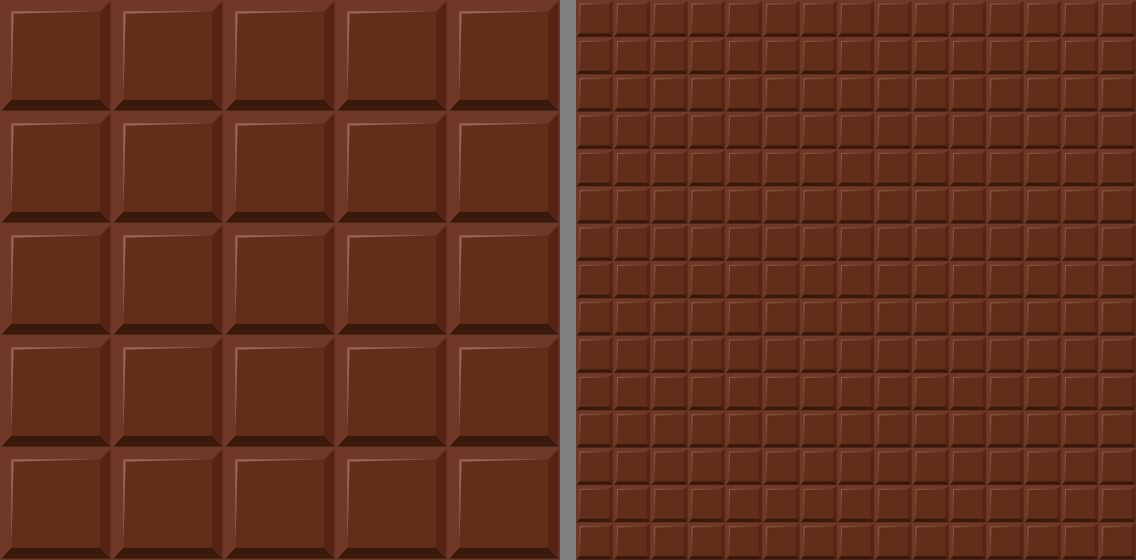
Left, the tile; right, the same tile 3 across and 3 down.
This pattern is drawn by a three.js fragment shader. Its source:

```glsl
// Chocolate bar: a grid of bevelled squares with tapering highlights.
varying vec2 vUv;

const float REPEATS = 5.0;
const float RIM = 0.012;        // lit gap beside the shaded bevels, in cells
const float FACE_MIN = 0.101;   // left and top edge of the flat face
const float FACE_MAX = 0.892;   // right and bottom edge of the flat face
const float GLINT_WIDTH = 0.021;
const float SEAM_WIDTH = 0.004;
const float SEAM_STRENGTH = 0.6;

const vec3 FACE = vec3(0.38, 0.18, 0.10);
const vec3 LIT = vec3(0.44, 0.22, 0.15);
const vec3 SIDE_SHADE = vec3(0.34, 0.14, 0.08);
const vec3 BOTTOM_SHADE = vec3(0.22, 0.10, 0.05);
const vec3 GLINT = vec3(0.60, 0.42, 0.36);

// Antialiased coverage of a signed distance, positive inside.
float cover(float d, float px) {
  return clamp(d / px + 0.5, 0.0, 1.0);
}

// Strip that starts at the face edge and thins out along its length.
float taper(float along, float across, float px) {
  float t = (along - FACE_MIN) / (FACE_MAX - FACE_MIN);
  float width = GLINT_WIDTH * clamp(1.0 - t, 0.0, 1.0);
  float d = across - FACE_MIN;
  return (cover(d, px) - cover(d - width, px)) * cover(along - FACE_MIN, px);
}

void main() {
  vec2 grid = vUv * REPEATS;
  float px = max(fwidth(grid.x), fwidth(grid.y));
  vec2 p = fract(grid);
  p.y = 1.0 - p.y; // measured down from the top of the cell

  // Bevel depth: 0 at the block edge, 1 at the face edge.
  float bevel = 1.0 - RIM - FACE_MAX;
  vec2 nearDepth = (p - RIM) / (FACE_MIN - RIM);
  vec2 farDepth = (1.0 - RIM - p) / bevel;

  // Shaded bevels, mitred at the corners
  float side = min(farDepth.x, min(nearDepth.y, farDepth.y) - farDepth.x);
  float bottom = min(farDepth.y, min(nearDepth.x, farDepth.x) - farDepth.y);
  vec3 color = mix(LIT, SIDE_SHADE, cover(side * bevel, px));
  color = mix(color, BOTTOM_SHADE, cover(bottom * bevel, px));

  // Fine seam where the two lit bevels meet
  float offset = abs(p.x - p.y) * 0.7071;
  float seam = cover(offset + SEAM_WIDTH * 0.5, px) - cover(offset - SEAM_WIDTH * 0.5, px);
  seam *= cover(min(p.x, p.y) - RIM, px) * cover(FACE_MIN - max(p.x, p.y), px);
  color = mix(color, SIDE_SHADE, seam * SEAM_STRENGTH);

  // Flat face
  vec2 inset = min(p - FACE_MIN, FACE_MAX - p);
  color = mix(color, FACE, cover(min(inset.x, inset.y), px));

  // Highlights along the top and left face edges
  float glint = max(taper(p.x, p.y, px), taper(p.y, p.x, px));
  color = mix(color, GLINT, glint);

  gl_FragColor = vec4(color, 1.0);
}
```
